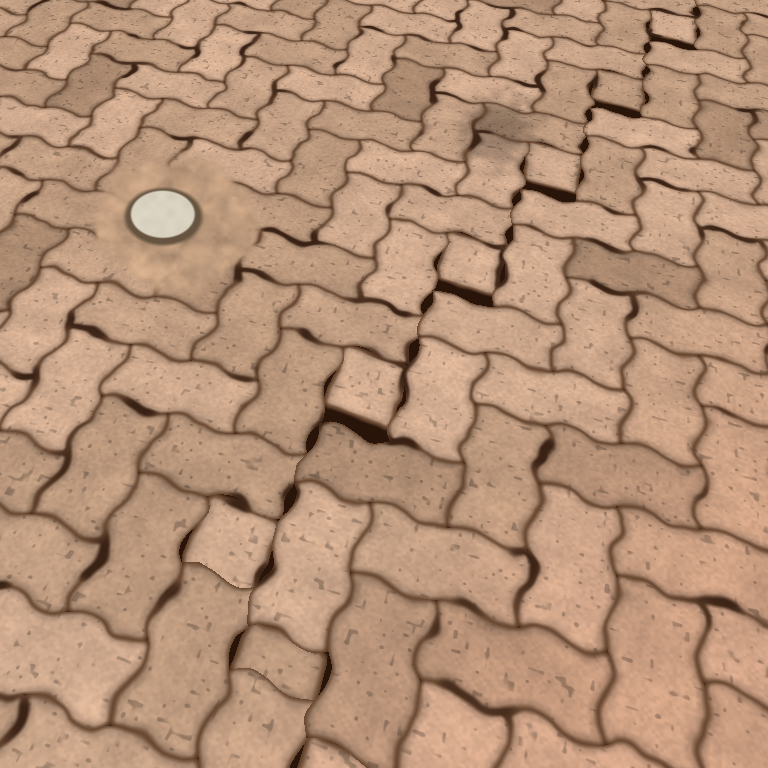
Give the GLSL for this texture, as a three.js fragment shader.

```glsl
// Worn clay paving: wavy-edged 2:1 pavers in herringbone, seen in perspective.
// Two herringbone fields meet at a fault filled by cut blocks with open gaps;
// a pale round cap sits in a mortar patch at the upper left.

varying vec2 vUv;

const float TAU = 6.2831853;
// Ground plane projection: canvas = (ORIGIN + AXIS_A*s + AXIS_B*t) / (1 + dot(TILT, st))
const vec2 ORIGIN = vec2(0.495, 0.6146);
const vec2 AXIS_A = vec2(0.0882, 0.0169);
const vec2 AXIS_B = vec2(-0.0500, 0.0462);
const vec2 TILT = vec2(-0.0179, -0.0556);
const vec2 GROUND_ORIGIN = vec2(1.0, 0.5);

const float WAVE = 0.07;          // depth of the wavy paver sides
const float CORNER = 0.10;        // corner rounding
const float JOINT = 0.024;        // half width of a joint
const float SOFT = 0.035;         // edge softness
const vec2 FAULT_SHIFT = vec2(0.0, -1.45);

const vec2 CAP_CENTRE = vec2(0.212, 0.279);
const vec2 CAP_RADII = vec2(0.042, 0.031);

const vec3 CLAY = vec3(0.75, 0.61, 0.50);
const vec3 CLAY_LIGHT = vec3(0.83, 0.68, 0.57);
const vec3 CLAY_DULL = vec3(0.66, 0.53, 0.43);
const vec3 CLAY_PINK = vec3(0.86, 0.65, 0.53);
const vec3 JOINT_COLOR = vec3(0.42, 0.29, 0.20);
const vec3 HOLE_COLOR = vec3(0.16, 0.08, 0.04);
const vec3 MORTAR = vec3(0.76, 0.62, 0.50);
const vec3 CAP_COLOR = vec3(0.86, 0.83, 0.76);
const vec3 CAP_RIM = vec3(0.40, 0.33, 0.25);

float hash(vec2 p) {
  return fract(sin(dot(p, vec2(127.1, 311.7))) * 43758.5453);
}

float noise(vec2 p) {
  vec2 i = floor(p), f = fract(p);
  f = f * f * (3.0 - 2.0 * f);
  return mix(mix(hash(i), hash(i + vec2(1.0, 0.0)), f.x),
             mix(hash(i + vec2(0.0, 1.0)), hash(i + 1.0), f.x), f.y);
}

float fbm(vec2 p) {
  return 0.55 * noise(p) + 0.3 * noise(p * 2.1 + 7.3) + 0.15 * noise(p * 4.3 + 3.1);
}

// Inverse of the perspective; q runs down the canvas
vec2 toGround(vec2 q) {
  vec2 a = AXIS_A - q * TILT.x, b = AXIS_B - q * TILT.y, r = q - ORIGIN;
  return GROUND_ORIGIN + vec2(r.x * b.y - r.y * b.x, a.x * r.y - a.y * r.x)
       / (a.x * b.y - a.y * b.x);
}

// Distance inward from the side of a rounded block
float inset(vec2 p, vec2 halfSize) {
  vec2 d = abs(p) - halfSize + CORNER;
  return CORNER - length(max(d, 0.0)) - min(max(d.x, d.y), 0.0);
}

// Herringbone paver at p: xy = centre, z = distance inward from its side
vec3 paver(vec2 p, vec2 shift) {
  vec2 q = p - shift;
  q += vec2(-WAVE, WAVE) * sin(TAU * q.yx);
  vec2 cell = floor(q);
  float m = mod(cell.x - cell.y, 4.0);
  bool across = m < 1.5;
  vec2 centre = cell + (across ? vec2(m < 0.5 ? 1.0 : 0.0, 0.5)
                               : vec2(0.5, m > 2.5 ? 1.0 : 0.0));
  float d = inset(q - centre, across ? vec2(1.0, 0.5) : vec2(0.5, 1.0));
  return vec3(centre + shift, d);
}

// Cut block in the fault, shorter than its gap so that a hole stays open
vec3 cutBlock(vec2 p) {
  float i = floor(p.x);
  bool lower = i > -0.5 && p.y > i + 2.0;
  vec2 centre = vec2(i + 0.5, lower ? i + 3.3 : -3.0 * i - 0.85);
  vec2 l = p - centre;
  l.y -= 0.12 * l.x;
  return vec3(centre, inset(l, vec2(0.48, lower ? 0.32 : 0.58)));
}

void main() {
  vec2 q = vec2(vUv.x, 1.0 - vUv.y);
  vec2 p = toGround(q);
  vec2 wobble = vec2(noise(p * 5.0), noise(p * 5.0 + 31.0)) - 0.5;
  vec2 g = p + 0.06 * wobble;

  // Choose the field on either side of the fault, or a cut block between
  vec3 block = paver(g, vec2(0.0));
  if (3.0 * block.x + block.y < 1.5 || block.x - block.y < -2.5) {
    block = paver(g, FAULT_SHIFT);
    if (3.0 * block.x + block.y > 0.0 && block.x - block.y > -3.0) block = cutBlock(g);
  }

  // Clay tone by block, broad stains and fine grain
  float tone = hash(floor(block.xy * 4.0 + 0.5));
  vec3 color = mix(CLAY, CLAY_LIGHT, smoothstep(0.15, 0.75, tone));
  color = mix(color, CLAY_DULL, 0.8 * smoothstep(0.80, 0.95, fract(tone * 7.3)));
  color = mix(color, CLAY_PINK, 0.6 * smoothstep(1.1, 1.8, q.x + q.y));
  color *= 0.90 + 0.18 * fbm(p * 2.3);
  color *= 0.95 + 0.10 * noise(p * 24.0);
  color *= 1.0 - 0.22 * smoothstep(0.80, 0.95, noise(p * 13.0 + 5.0));
  color *= 1.0 - 0.22 * smoothstep(0.07, 0.02, length(q - vec2(0.65, 0.17)) + 0.03 * wobble.x);

  // Joints, widened and darkened here and there
  float wear = smoothstep(0.68, 0.92, noise(p * 1.7 + 11.0));
  float width = JOINT + 0.035 * wear + 0.012 * noise(p * 4.0);
  color *= mix(0.84, 1.0, smoothstep(width, width + 0.12, block.z));
  vec3 gap = mix(JOINT_COLOR, HOLE_COLOR, max(0.75 * wear, smoothstep(0.01, -0.07, block.z)));
  color = mix(gap, color, smoothstep(width - SOFT, width + SOFT, block.z));

  // Mortar patch and round cap
  vec2 c = q - CAP_CENTRE;
  float patchEdge = length((c - vec2(0.018, 0.012)) / vec2(0.105, 0.095)) + 0.5 * (fbm(q * 28.0) - 0.5);
  vec3 mortar = MORTAR * (0.80 + 0.38 * fbm(q * 45.0));
  color = mix(color, mortar, 0.92 * smoothstep(1.05, 0.85, patchEdge));
  float cap = length(c / CAP_RADII);
  color = mix(color, CAP_RIM, smoothstep(1.30, 1.10, length((c - vec2(0.001, 0.003)) / CAP_RADII)));
  color = mix(color, CAP_COLOR * (0.96 + 0.06 * noise(q * 90.0)), smoothstep(1.04, 0.94, cap));

  gl_FragColor = vec4(color, 1.0);
}
```
